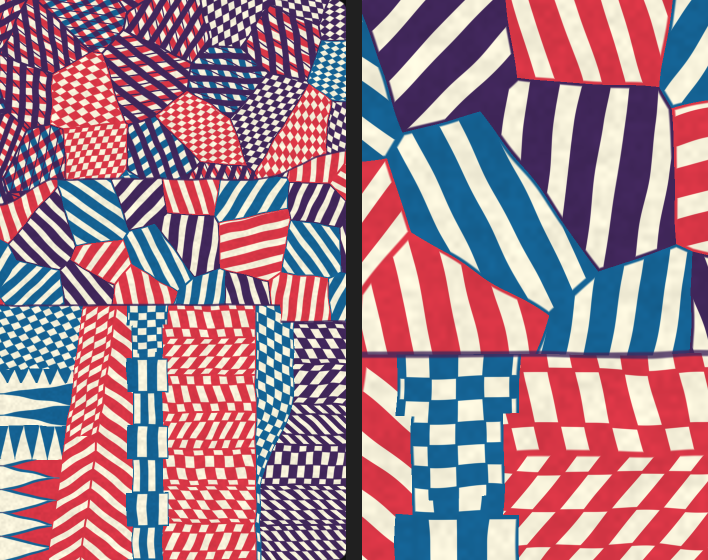
Left: the whole. Right: its middle third, enlarged.
Write a Shadertoy shader that draws this pattern.

```glsl
const vec3 PAPER = vec3(0.96, 0.94, 0.85);
const vec3 RED = vec3(0.84, 0.21, 0.27);
const vec3 BLUE = vec3(0.08, 0.38, 0.57);
const vec3 PURPLE = vec3(0.25, 0.15, 0.35);

struct Patch { vec2 id; vec2 local; float edge; };

float hash(vec2 p) {
    vec3 q = fract(p.xyx * vec3(0.1031, 0.103, 0.0973));
    q += dot(q, q.yzx + 33.33);
    return fract((q.x + q.y) * q.z);
}

float noise(vec2 p) {
    vec2 i = floor(p), f = fract(p);
    f = f * f * (3.0 - 2.0 * f);
    return mix(mix(hash(i), hash(i + vec2(1, 0)), f.x),
               mix(hash(i + vec2(0, 1)), hash(i + 1.0), f.x), f.y);
}

vec3 inkColor(float k) {
    k = mod(k, 3.0);
    return k < 0.5 ? RED : k < 1.5 ? BLUE : PURPLE;
}

vec2 turn(vec2 p, float a) {
    return vec2(cos(a) * p.x + sin(a) * p.y, cos(a) * p.y - sin(a) * p.x);
}

// Soft-edged bands, lines and checks; 1 means ink
float stripe(float x, float period, float duty) {
    float soft = 0.6 / iResolution.y;
    return smoothstep(-soft, soft, (0.5 * duty - abs(fract(x / period) - 0.5)) * period);
}

float line(float d) { return 1.0 - smoothstep(0.001, 0.0025, abs(d)); }

float checker(vec2 p, vec2 cell) {
    vec2 w = 2.0 * cell, q = p + cell;
    return 1.0 - stripe(p.x, w.x, 0.46) * stripe(p.y, w.y, 0.46)
               - stripe(q.x, w.x, 0.46) * stripe(q.y, w.y, 0.46);
}

float teeth(float along, float height, float period) {
    return 1.0 - stripe(along, period, clamp(height, 0.0, 0.95));
}

// Straight-sided cells with the distance to the nearest side
Patch findPatch(vec2 p, float size, float seed) {
    vec2 q = p / size, base = floor(q), best = vec2(0), id = vec2(0);
    float nearest = 9.0, edge = 9.0;
    for (int n = 0; n < 9; n++) {
        vec2 c = base + vec2(n % 3 - 1, n / 3 - 1);
        vec2 r = c + 0.1 + 0.8 * vec2(hash(c + seed), hash(c + seed + 47.0)) - q;
        if (dot(r, r) < nearest) { nearest = dot(r, r); best = r; id = c; }
    }
    for (int n = 0; n < 25; n++) {
        vec2 c = id + vec2(n % 5 - 2, n / 5 - 2);
        vec2 r = c + 0.1 + 0.8 * vec2(hash(c + seed), hash(c + seed + 47.0)) - q;
        vec2 gap = r - best;
        if (dot(gap, gap) > 1e-4) edge = min(edge, dot(0.5 * (r + best), normalize(gap)));
    }
    return Patch(id, -best * size, edge * size);
}

// Overlapping hatches and fine checks
vec3 wovenPatches(vec2 p) {
    Patch c = findPatch(p, 0.112, 5.0);
    float kind = hash(c.id + 3.0), k = floor(3.0 * hash(c.id + 9.0));
    float period = mix(0.017, 0.025, hash(c.id + 21.0));
    vec2 q = turn(c.local, 3.14 * hash(c.id + 15.0));
    vec3 first = inkColor(k), second = inkColor(k + 1.0);
    float border = line(c.edge);
    if (kind < 0.33) {
        q.x += 0.4 * q.y;
        return mix(PAPER, first, max(border, checker(q, vec2(0.6, 0.5) * period)));
    }
    float a = stripe(q.x, period, 0.5);
    float b = stripe(turn(q, mix(0.9, 1.6, hash(c.id + 31.0))).x, period, 0.5);
    vec3 col = mix(mix(PAPER, first, a), mix(second, PURPLE, a), b);
    float thin = stripe(q.x + q.y, period, 0.14) * step(0.6, kind);
    return mix(col, PURPLE, max(border, thin));
}

// Bold striped polygons
vec3 stripedPatches(vec2 p) {
    Patch c = findPatch(p, 0.1, 12.0);
    float x = turn(c.local, 3.14 * hash(c.id + 6.0)).x;
    float ink = stripe(x, mix(0.023, 0.03, hash(c.id + 2.0)), 0.59);
    return mix(PAPER, inkColor(c.id.x + c.id.y), max(ink, line(c.edge)));
}

// Stacked rows of slanted checks
float checkRows(vec2 p, float h, float seed) {
    vec2 row = vec2(floor(p.y / h), seed);
    float y = p.y - row.x * h;
    vec2 cell = vec2(mix(0.011, 0.018, hash(row + 4.0)), h / (2.0 + floor(3.0 * hash(row + 8.0))));
    float x = p.x + 2.4 * (hash(row) - 0.5) * y;
    return max(checker(vec2(x, y), cell), line(min(y, h - y)));
}

vec3 toothBlock(vec2 p, float right) {
    if (p.y > 0.34) return mix(PAPER, BLUE, checker(turn(p + vec2(0.3 * p.y, 0), 0.35), vec2(0.017, 0.011)));
    if (p.y > 0.315) return mix(PAPER, BLUE, 1.0 - teeth(p.x, (p.y - 0.312) / 0.028, 0.026));
    if (p.y > 0.24) return mix(PAPER, BLUE, teeth(p.y, 1.0 - p.x / right, 0.037));
    if (p.y > 0.18) return mix(PAPER, BLUE, teeth(p.x, (0.24 - p.y) / 0.06, 0.028));
    vec3 col = mix(PAPER, BLUE, teeth(p.y, 1.0 - p.x / 0.085, 0.042));
    return mix(RED, col, teeth(p.y + 0.021, (p.x - 0.02) / 0.08, 0.042));
}

vec3 columns(vec2 p) {
    float left = mix(0.085, 0.15, p.y / 0.46);
    float right = 0.465 + 0.06 * smoothstep(0.12, 0.3, p.y);
    float box = mod(floor(p.y / 0.06), 2.0);
    float x = p.x - 0.263, halfWidth = mix(0.027, 0.037, box);
    // Tower of boxes
    if (abs(x) < halfWidth) {
        vec2 cell = p.y > 0.37 ? vec2(0.016, 0.013) : vec2(halfWidth * 0.5, 0.06);
        float ink = checker(vec2(x, p.y) - 0.5 * cell, cell);
        return mix(PAPER, BLUE, max(ink, line(abs(x) - halfWidth)));
    }
    if (p.x < left) return toothBlock(p, left);
    // Herringbone
    if (x < 0.0) {
        float d = p.x - left - 0.058, slope = p.y + 0.7 * abs(d);
        float ink = stripe(slope, 0.034, 0.59);
        if (d < 0.0 && p.y > 0.22) ink = checker(vec2(d, slope), vec2(0.02, 0.013));
        return mix(PAPER, RED, max(ink, max(line(d), line(p.x - left))));
    }
    if (p.x < 0.457) return mix(PAPER, RED, max(checkRows(p, 0.066, 3.0), line(p.x - 0.457)));
    if (p.x < right) {
        float ink = checker(vec2(p.x - right, p.y + 0.5 * p.x), vec2(0.014, 0.017));
        return mix(PAPER, BLUE, max(ink, max(line(p.x - 0.457), line(p.x - right))));
    }
    return mix(PAPER, PURPLE, checkRows(p + vec2(0, 0.01), 0.072, 17.0));
}

vec3 scene(vec2 p, float width) {
    vec2 q = p + 0.004 * (vec2(noise(p * 32.0), noise(p * 32.0 + 70.0)) - 0.5);
    float upper = 0.68 + 0.05 * smoothstep(0.45, 0.62, q.x) - 0.045 * (1.0 - smoothstep(0.0, 0.1, q.x));
    float lower = 0.455 - 0.03 * step(0.5, q.x);
    vec3 col = q.y > upper ? wovenPatches(q) : q.y > lower ? stripedPatches(q) : columns(q);
    col = mix(col, PURPLE, 0.8 * max(line(q.y - upper), line(q.y - lower)));
    // Uneven marker ink and paper grain
    col *= 0.94 + 0.07 * noise(p * 240.0) + 0.06 * noise(p * vec2(60.0, 110.0));
    // Rounded page corners
    float r = 0.022;
    float corner = length(max(vec2(p.x - width, abs(p.y - 0.5) - 0.5) + r, 0.0)) - r;
    return mix(col, vec3(0.06), smoothstep(0.0, 0.003, corner));
}

void mainImage(out vec4 fragColor, in vec2 fragCoord) {
    vec3 sum = vec3(0);
    for (int n = 0; n < 4; n++) {
        vec2 offset = vec2(n % 2, n / 2) * 0.5 - 0.25;
        sum += scene((fragCoord + offset) / iResolution.y, iResolution.x / iResolution.y);
    }
    fragColor = vec4(sum * 0.25, 1.0);
}
```
